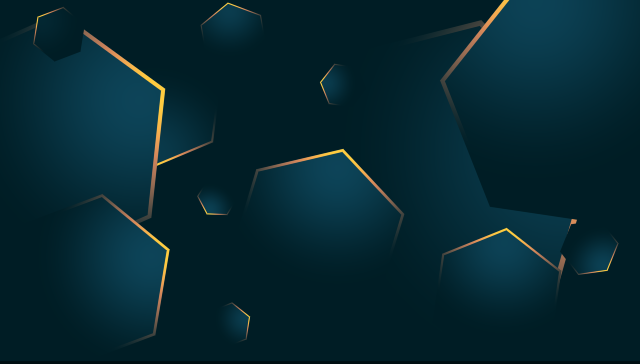
Give the GLSL for this background, as a Shadertoy shader.

```glsl
const int COUNT = 13;
const vec3 BACKDROP = vec3(0.0, 0.115, 0.145);
const vec3 TEAL = vec3(0.05, 0.265, 0.345);
const vec3 YELLOW = vec3(1.0, 0.80, 0.25);
const vec3 ORANGE = vec3(0.93, 0.56, 0.37);

// Signed distance to a regular hexagon with one corner at tip
float hexagonDistance(vec2 p, vec2 tip) {
    float radius = length(tip);
    vec2 axis = tip / radius;
    vec2 q = abs(vec2(dot(p, axis), dot(p, vec2(-axis.y, axis.x))));
    return max(q.y, 0.866 * q.x + 0.5 * q.y) - 0.866 * radius;
}

float coverage(float dist, float pixel) {
    return 1.0 - smoothstep(-0.5 * pixel, 0.5 * pixel, dist);
}

// Teal light just inside the lit corner
vec3 panelColor(vec2 p, vec2 tip, float strength) {
    float reach = length(p - 0.78 * tip) / (1.35 * length(tip));
    float glow = 1.0 - smoothstep(0.0, 1.0, reach);
    return mix(BACKDROP, TEAL, strength * glow);
}

// Metallic rim color in rgb, opacity in a
vec4 rimColor(vec2 p, vec2 tip) {
    float t = length(p - tip) / length(tip);
    vec3 metal = mix(YELLOW, ORANGE, smoothstep(0.1, 0.6, t));
    return vec4(metal, 1.0 - smoothstep(0.3, 1.35, t));
}

vec3 drawHexagon(vec3 color, vec2 p, vec2 tip, float strength, float pixel) {
    float dist = hexagonDistance(p, tip);
    float width = max(0.031 * length(tip), 0.003);
    vec4 rim = rimColor(p, tip);
    float line = coverage(abs(dist + 0.5 * width) - 0.5 * width, pixel);
    color = mix(color, panelColor(p, tip, strength), coverage(dist, pixel));
    return mix(color, rim.rgb, rim.a * line);
}

void mainImage(out vec4 fragColor, in vec2 fragCoord) {
    vec2 p = fragCoord / iResolution.y;
    float pixel = 1.3 / iResolution.y;

    // Hexagons from back to front: center, offset to lit corner, glow
    vec2 centers[COUNT] = vec2[COUNT](
        vec2(1.196, 0.498), vec2(1.578, 0.724), vec2(0.872, 0.356),
        vec2(1.365, 0.185), vec2(1.619, 0.320), vec2(0.441, 0.719),
        vec2(0.128, 0.612), vec2(0.242, 0.231), vec2(0.162, 0.906),
        vec2(0.642, 0.897), vec2(0.943, 0.765), vec2(0.598, 0.459),
        vec2(0.628, 0.107));
    vec2 tips[COUNT] = vec2[COUNT](
        vec2(0.450, 0.114), vec2(-0.137, 0.347), vec2(0.071, 0.235),
        vec2(0.027, 0.189), vec2(0.050, -0.064), vec2(-0.023, -0.180),
        vec2(0.326, 0.144), vec2(0.224, 0.084), vec2(-0.059, 0.048),
        vec2(-0.016, 0.096), vec2(-0.064, 0.009), vec2(-0.030, -0.048),
        vec2(0.059, 0.023));
    float glows[COUNT] = float[COUNT](
        0.85, 0.95, 1.0, 0.95, 0.9, 0.75, 1.0, 1.0, 0.25, 0.8, 0.8, 0.9, 0.8);

    vec3 color = BACKDROP;
    for (int i = 0; i < COUNT; i++) {
        color = drawHexagon(color, p - centers[i], tips[i], glows[i], pixel);
    }

    // Dark strip along the bottom
    color *= mix(1.0, 0.5, coverage(p.y - 0.008, pixel));
    fragColor = vec4(color, 1.0);
}
```
